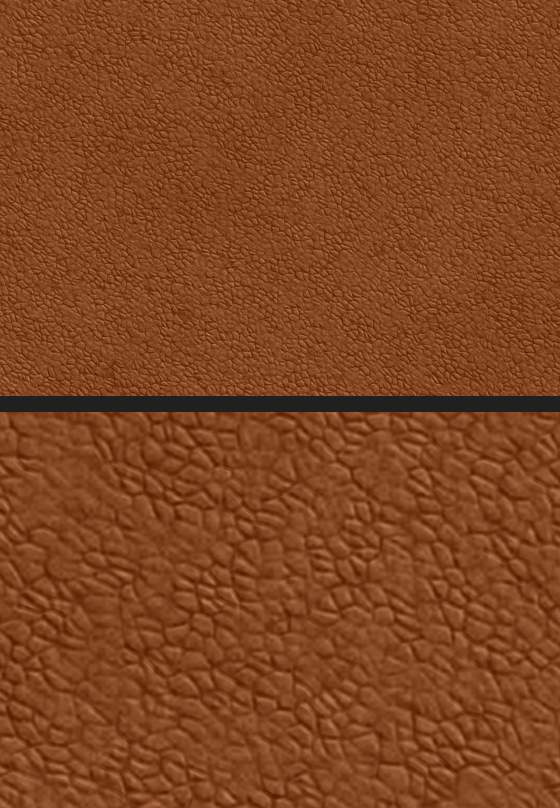
Top: the whole. Bottom: its middle third, enlarged.
Write a WebGL 1 fragment shader that draws this texture.

```glsl
precision highp float;
// Tan pebbled leather: slanted, domed grains with uneven creases and bright flecks.

uniform vec2 u_resolution;

float hash(vec2 p) {
  return fract(sin(dot(p, vec2(127.1, 311.7))) * 43758.5453);
}

vec2 hash2(vec2 p) {
  return vec2(hash(p), hash(p + 57.3));
}

float noise(vec2 p) {
  vec2 cell = floor(p);
  vec2 f = fract(p);
  f = f * f * (3.0 - 2.0 * f);
  float low = mix(hash(cell), hash(cell + vec2(1.0, 0.0)), f.x);
  float high = mix(hash(cell + vec2(0.0, 1.0)), hash(cell + 1.0), f.x);
  return mix(low, high, f.y);
}

// Grain space: long axis falls to the right, bent by slow noise.
vec2 grainSpace(vec2 p) {
  p += 0.014 * (vec2(noise(p * 7.0), noise(p * 7.0 + 31.0)) - 0.5);
  p += 0.006 * (vec2(noise(p * 60.0 + 11.0), noise(p * 60.0 + 73.0)) - 0.5);
  return vec2(dot(p, vec2(0.82, -0.57)), dot(p, vec2(0.57, 0.82))) * vec2(66.0, 112.0);
}

// Height of the hide: low in a crease, near 1 on top of a grain.
float hideHeight(vec2 p) {
  vec2 q = grainSpace(p);
  vec2 cell = floor(q);
  float nearest = 9.0;
  float second = 9.0;
  for (int y = -1; y <= 1; y++) {
    for (int x = -1; x <= 1; x++) {
      vec2 id = cell + vec2(float(x), float(y));
      float d = length(id + 0.05 + 0.9 * hash2(id) - q);
      second = min(second, max(nearest, d));
      nearest = min(nearest, d);
    }
  }
  // Some creases fade out, so grains run together
  float depth = mix(0.25, 1.0, smoothstep(0.2, 0.65, noise(q * 0.9 + 40.0)));
  float crease = depth * (1.0 - smoothstep(0.0, 0.42, second - nearest));
  float wrinkle = noise(q * vec2(2.0, 2.6) + 9.0) - 0.5;
  return 1.0 - 0.62 * crease - 0.4 * nearest + 0.3 * wrinkle;
}

void main() {
  vec2 p = gl_FragCoord.xy / u_resolution.x;

  // Relief lit from the upper right
  vec2 toLight = 0.0015 * normalize(vec2(0.55, 0.83));
  float lightSide = hideHeight(p + toLight);
  float shadeSide = hideHeight(p - toLight);
  float height = (lightSide + shadeSide + hideHeight(p)) / 3.0;
  float slope = shadeSide - lightSide;
  float fleck = max(slope, 0.0) * noise(p * 260.0 + 3.0);

  // Fine pores and broad uneven dye
  float pores = noise(p * 400.0) - 0.5;
  float dye = noise(p * 9.0 + 5.0) + 0.6 * noise(p * 24.0 + 17.0) - 0.8;

  float tone = 0.43 + 0.55 * slope + 0.4 * fleck + 0.36 * (height - 0.62);
  tone = clamp(tone + 0.4 * pores + 0.09 * dye, -0.2, 1.3);

  vec3 crease = vec3(0.40, 0.16, 0.03);
  vec3 sheen = vec3(0.64, 0.40, 0.25);
  gl_FragColor = vec4(mix(crease, sheen, tone), 1.0);
}
```
